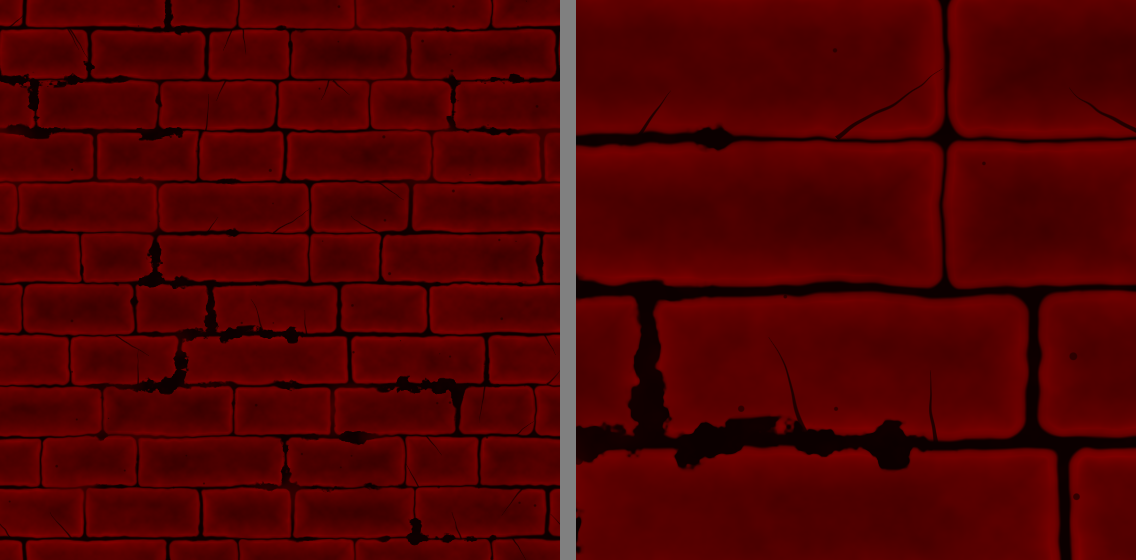
Left: the whole. Right: its middle third, enlarged.
Reproduce this texture procedurally as a WebGL 1 fragment shader.

```glsl
precision highp float;
// Seamless wall of worn dark red bricks: eleven uneven courses, black joints, chips and cracks.
uniform vec2 u_resolution;

const float ROWS = 11.0;
const float ROW_SHIFT = 0.57;
const float MORTAR_BLACK = 0.045;
const float MORTAR_RED = 0.22;
const float CORE_RED = 0.295;
const float RIM_RED = 0.395;

float hash(vec2 p) {
  return fract(sin(dot(p, vec2(127.1, 311.7))) * 43758.55);
}

// Value noise that wraps after "period" cells.
float noise(vec2 p, float period) {
  vec2 i = floor(p), f = fract(p);
  f = f * f * (3.0 - 2.0 * f);
  vec2 a = mod(i, period), b = mod(i + 1.0, period);
  return mix(mix(hash(a), hash(vec2(b.x, a.y)), f.x),
             mix(hash(vec2(a.x, b.y)), hash(b), f.x), f.y);
}

float fbm(vec2 uv, float freq) {
  float sum = 0.0, amp = 0.53;
  for (int i = 0; i < 4; i++) {
    sum += amp * noise(uv * freq + 3.0 * float(i), freq);
    freq *= 2.0;
    amp *= 0.5;
  }
  return sum;
}

// Jittered position of the upright joint i, in brick cells.
float joint(float i, float row, float count) {
  return i + 0.48 * (hash(vec2(mod(i, count) + 5.0, row + 17.0)) - 0.5);
}

float roundedBox(vec2 p, vec2 halfSize, float radius) {
  vec2 q = abs(p) - halfSize + radius;
  return length(max(q, 0.0)) + min(max(q.x, q.y), 0.0) - radius;
}

// Tapering crack that runs inward from the top or bottom edge of a brick.
float crack(vec2 p, vec2 halfSize, vec2 seed, float wobble, float aa) {
  float side = hash(seed + 1.3) < 0.5 ? -1.0 : 1.0;
  vec2 start = halfSize * vec2(1.5 * (hash(seed + 2.7) - 0.5), side);
  vec2 dir = normalize(vec2(3.0 * hash(seed + 4.1) - 1.5, -side));
  vec2 q = p - start;
  float along = dot(q, dir);
  float len = mix(0.035, 0.075, hash(seed + 6.9));
  float across = abs(q.x * dir.y - q.y * dir.x + wobble);
  float width = 0.0014 * (1.0 - along / len);
  return smoothstep(aa, -aa, across - width) * step(0.0, along) * step(along, len);
}

// Sparse dark pits on a jittered grid.
float pits(vec2 uv, float cells, float aa) {
  vec2 id = mod(floor(uv * cells), cells);
  vec2 centre = 0.3 + 0.4 * vec2(hash(id + 7.0), hash(id + 13.0));
  float radius = mix(0.0008, 0.0028, hash(id + 29.0));
  float d = length(fract(uv * cells) - centre) / cells - radius;
  return smoothstep(aa, -aa, d) * step(0.94, hash(id + 41.0));
}

void main() {
  vec2 uv = gl_FragCoord.xy / u_resolution;
  float aa = 0.8 / min(u_resolution.x, u_resolution.y);

  // Hand-cut edges: bend the layout slightly.
  vec2 bend = vec2(noise(uv * 22.0, 22.0), noise(uv.yx * 18.0 + 5.0, 18.0)) - 0.5;
  vec2 ragged = vec2(noise(uv * 90.0, 90.0), noise(uv.yx * 90.0 + 9.0, 90.0)) - 0.5;
  vec2 p = uv + 0.005 * bend + 0.0022 * ragged;

  // Course and brick: two courses hold four bricks, the others five.
  float y = p.y * ROWS + ROW_SHIFT;
  float row = mod(floor(y), ROWS);
  float count = abs(abs(row - 5.5) - 1.5) < 0.1 ? 4.0 : 5.0;
  float x = p.x * count - fract(0.3 + 0.55 * row);
  float cell = floor(x);
  if (x < joint(cell, row, count)) cell -= 1.0;
  else if (x >= joint(cell + 1.0, row, count)) cell += 1.0;
  float left = joint(cell, row, count), right = joint(cell + 1.0, row, count);
  vec2 id = vec2(mod(cell, count), row);
  vec2 halfSize = 0.5 * vec2((right - left) / count, 1.0 / ROWS);
  vec2 local = vec2((x - 0.5 * (left + right)) / count, (fract(y) - 0.5) / ROWS);

  // Joint width and chipped borders vary along the wall.
  float gap = mix(0.0008, 0.0032, smoothstep(0.25, 0.8, noise(uv * 11.0 + 2.0, 11.0)));
  float d = roundedBox(local, halfSize - gap, mix(0.006, 0.015, hash(id + 3.0)));
  float worn = smoothstep(0.5, 0.75, fbm(uv + 0.37, 9.0));
  float chipped = d + 0.013 * worn * smoothstep(0.38, 0.75, fbm(uv, 50.0));

  // Brick face: mottled dark core inside a lighter worn rim.
  float stain = fbm(uv + 0.11, 13.0) - 0.5;
  float grain = fbm(uv + 0.23, 70.0) - 0.5;
  float core = smoothstep(0.0, 0.034, -d + 0.03 * stain);
  float red = mix(RIM_RED, CORE_RED, core);
  red += 0.17 * stain + 0.07 * grain + 0.035 * (hash(id + 11.0) - 0.5);
  red += 0.09 * exp(-abs(d + 0.005) / 0.003) * noise(uv * 30.0, 30.0);
  red = mix(red, 0.14, 0.8 * pits(uv, 34.0, aa));

  // A few bricks carry cracks.
  if (hash(id + 23.0) > 0.7) {
    for (int i = 0; i < 2; i++) {
      float line = crack(local, halfSize, id + 9.0 * float(i), 0.006 * bend.x, aa);
      red = mix(red, 0.08, 0.85 * line);
    }
  }

  // Joints: soft shadow, then mortar from faint red to black.
  red *= 1.0 - 0.3 * smoothstep(-0.003, 0.001, chipped);
  float faint = smoothstep(0.55, 0.85, noise(uv * 8.0 + 4.0, 8.0)) * (1.0 - worn);
  float mortar = mix(MORTAR_BLACK, MORTAR_RED, faint) + 0.06 * max(grain, 0.0);
  red = mix(red, mortar, smoothstep(-aa - 0.0006, aa + 0.0006, chipped));

  gl_FragColor = vec4(clamp(red, 0.0, 1.0), 0.0, 0.0, 1.0);
}
```
